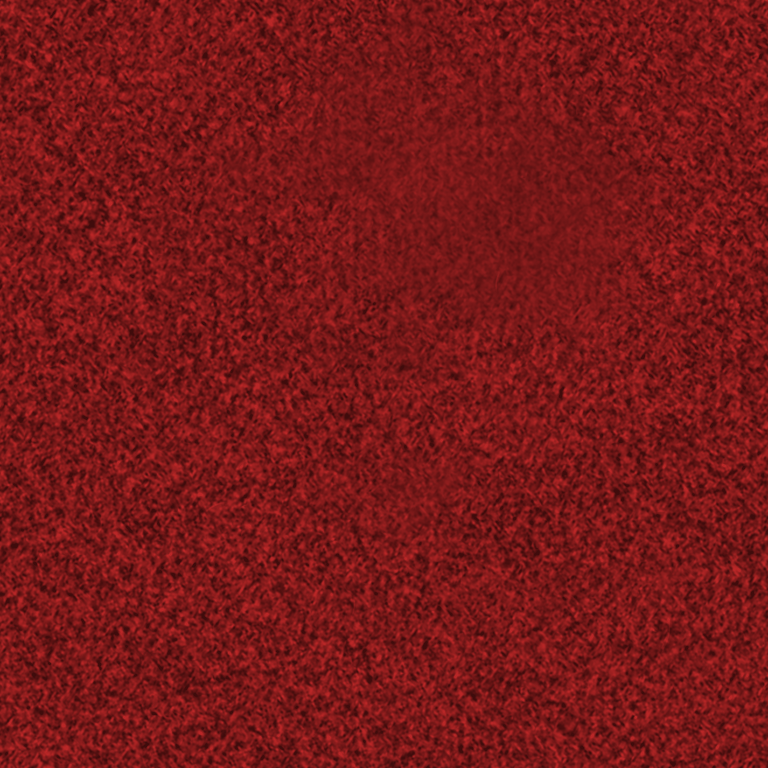
Write a WebGL 1 fragment shader that draws this texture.

```glsl
precision highp float;
// Draws worn red felt: fine matted fibres, smooth rubbed patches, faint ribs and stray hairs.
uniform vec2 u_resolution;

const vec3 DARK_RED = vec3(0.31, 0.06, 0.06);
const vec3 BRIGHT_RED = vec3(0.63, 0.13, 0.13);
const float TAU = 6.2831853;
const int HAIR_COUNT = 14;

float hash(vec2 p) {
  return fract(sin(dot(p, vec2(127.1, 311.7))) * 43758.5453);
}

float noise(vec2 p) {
  vec2 cell = floor(p);
  vec2 f = fract(p);
  vec2 w = f * f * (3.0 - 2.0 * f);
  float low = mix(hash(cell), hash(cell + vec2(1.0, 0.0)), w.x);
  float high = mix(hash(cell + vec2(0.0, 1.0)), hash(cell + vec2(1.0, 1.0)), w.x);
  return mix(low, high, w.y);
}

float fbm(vec2 p) {
  float sum = 0.0;
  float gain = 0.5;
  for (int i = 0; i < 4; i++) {
    sum += gain * noise(p);
    p = p * 2.03 + vec2(17.3, 9.1);
    gain *= 0.5;
  }
  return sum / 0.9375;
}

vec2 rotate(vec2 p, float angle) {
  float c = cos(angle);
  float s = sin(angle);
  return vec2(c * p.x - s * p.y, s * p.x + c * p.y);
}

// Noise stretched along one direction, centred on zero
float fibres(vec2 p, float angle, vec2 density) {
  return noise(rotate(p, angle) * density) - 0.5;
}

// Matted pile: two fibre directions that swap from tuft to tuft, clumps and fine grain
float pile(vec2 p) {
  vec2 bend = vec2(noise(p * 70.0), noise(p * 70.0 + 31.7)) - 0.5;
  vec2 q = p + bend * 0.003;
  vec2 density = vec2(150.0, 310.0);
  float tuft = smoothstep(0.3, 0.7, noise(p * 110.0 + 5.0));
  float strands = mix(fibres(q, 0.85, density), fibres(q + 3.0, -0.95, density), tuft);
  float clumps = noise(q * vec2(185.0, 155.0) + 11.0) - 0.5;
  float grain = noise(rotate(p, 0.4) * 300.0 + 23.0) - 0.5;
  return 0.5 * strands + 0.34 * clumps + 0.36 * grain;
}

// Share of roughness: low in the rubbed area, full in the fluffy surroundings
float roughness(vec2 p) {
  float reach = length((p - vec2(0.60, 0.70)) * vec2(1.0, 0.75));
  float patches = fbm(p * 9.0 + 2.0) - 0.5;
  return smoothstep(0.04, 0.36, reach + patches * 0.6);
}

// Faint knitted ribs running upwards
float ribs(vec2 p) {
  float sway = noise(p * vec2(12.0, 40.0)) * 0.8;
  float strength = 0.4 + 0.6 * noise(p * 9.0 + 40.0);
  return sin((p.x * 76.0 + sway) * TAU) * strength;
}

// One curved hair with tapering ends
float hair(vec2 p, vec2 root, float angle, float halfLength) {
  vec2 q = rotate(p - root, -angle);
  float along = clamp(q.x / halfLength, -1.0, 1.0);
  float bow = 0.18 * halfLength * (1.0 - along * along);
  float gap = length(vec2(q.x - along * halfLength, q.y - bow));
  return (1.0 - smoothstep(0.0003, 0.0018, gap)) * (1.0 - 0.7 * along * along);
}

float strayHairs(vec2 p) {
  float cover = 0.0;
  for (int i = 0; i < HAIR_COUNT; i++) {
    float id = float(i) + 1.0;
    vec2 root = vec2(hash(vec2(id, 1.0)), hash(vec2(id, 2.0)));
    float angle = hash(vec2(id, 3.0)) * TAU;
    float halfLength = mix(0.008, 0.02, hash(vec2(id, 4.0)));
    float visibility = mix(0.3, 0.8, hash(vec2(id, 5.0)));
    cover = max(cover, visibility * hair(p, root, angle, halfLength));
  }
  return cover;
}

void main() {
  vec2 uv = gl_FragCoord.xy / min(u_resolution.x, u_resolution.y);
  float rough = roughness(uv);

  // Shade of the cloth from pile, ribs and broad stains
  float contrast = mix(0.95, 2.15, rough);
  float stains = fbm(uv * 9.0 + 60.0) - 0.5;
  float shade = 0.51 + pile(uv) * contrast + ribs(uv) * 0.06 + stains * 0.17;
  shade += strayHairs(uv) * 0.4;

  vec3 felt = mix(DARK_RED, BRIGHT_RED, clamp(shade, -0.2, 1.3));
  gl_FragColor = vec4(felt, 1.0);
}
```
